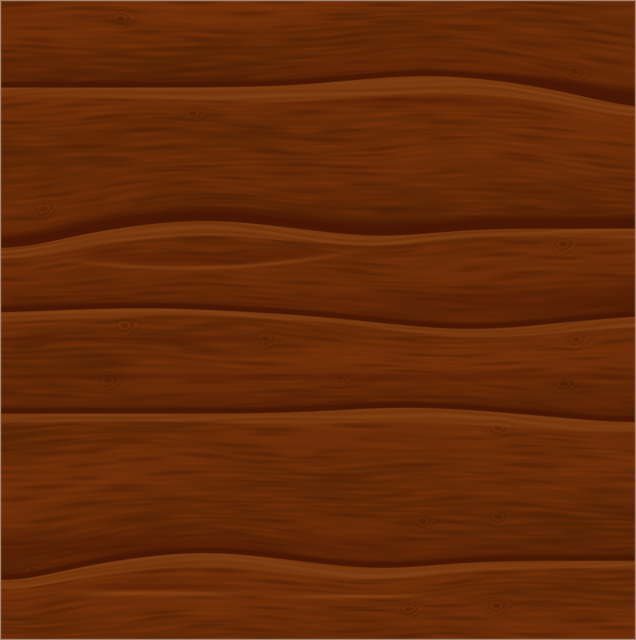
This texture is drawn by a WebGL 2 fragment shader. Its source:

```glsl
#version 300 es
precision highp float;
// Six stacked wooden planks with wavy seams, a lit upper lip and a shadow below each.
// Grain is layered sines bent along the seams and around knots; stretched
// cellular noise adds flecks and patches, and a thin pale line frames it all.
uniform vec2 u_resolution;
out vec4 fragColor;

float hash(vec2 p) {
    return fract(sin(dot(p, vec2(127.1, 311.7))) * 43758.55);
}

float bump(float x, float centre, float width) {
    float d = (x - centre) / width;
    return exp(-d * d);
}

// Distance to the nearest scattered point
float cells(vec2 p) {
    vec2 id = floor(p);
    float nearest = 2.0;
    for (int j = -1; j <= 1; j++)
        for (int i = -1; i <= 1; i++) {
            vec2 c = id + vec2(i, j);
            nearest = min(nearest, length(p - c - vec2(hash(c), hash(c + 41.3))));
        }
    return nearest;
}

// Resting depth of each seam, measured down from the top
float seamBase(int i) {
    return i == 0 ? 0.1355 : i == 1 ? 0.356 : i == 2 ? 0.4895 : i == 3 ? 0.645 : 0.875;
}

float seam(int i, float x) {
    float y = seamBase(i);
    if (i == 0) return y - 0.018 * bump(x, 0.67, 0.17) + 0.031 * bump(x, 1.03, 0.14);
    if (i == 2) return y - 0.009 * bump(x, 0.22, 0.2) + 0.023 * bump(x, 0.74, 0.2);
    if (i == 3) return y - 0.009 * bump(x, 0.64, 0.15) + 0.013 * bump(x, 1.0, 0.15);
    return y + 0.03 * bump(x, 0.0, 0.13) - 0.012 * bump(x, 0.32, 0.13) + 0.011 * bump(x, 0.6, 0.12);
}

// Streak that fades out at both ends of its span
float ridge(vec2 p, float start, float end, float y, float width) {
    float s = (p.x - start) / (end - start);
    return smoothstep(0.0, 0.3, s) * (1.0 - smoothstep(0.6, 1.0, s)) * bump(p.y, y, width);
}

void main() {
    vec2 uv = gl_FragCoord.xy / u_resolution;
    vec2 p = vec2(uv.x, 1.0 - uv.y);
    float px = 1.0 / u_resolution.y;
    // Find the plank and the seams that bound it
    float above = -0.06, below = 1.08, baseTop = -0.06, baseEnd = 1.08, k = 0.0;
    for (int i = 0; i < 5; i++) {
        float s = seam(i, p.x);
        if (p.y > s) {
            above = s;
            baseTop = seamBase(i);
            k = float(i + 1);
        } else if (s < below) {
            below = s;
            baseEnd = seamBase(i);
        }
    }
    float across = (p.y - above) / (below - above);
    float y = mix(baseTop, baseEnd, across);
    // Knots push the grain aside; more of them in the lower planks
    vec2 grid = vec2(p.x / 0.12, y / 0.07), id = floor(grid);
    vec2 spot = 0.35 + 0.3 * vec2(hash(id + 3.1), hash(id + 7.7));
    vec2 off = (grid - id - spot) * vec2(0.12, 0.07);
    float present = step(k > 2.5 ? 0.7 : 0.88, hash(id + 19.0));
    float r = length(off * vec2(0.65, 1.0));
    float knot = present * bump(r, 0.0, 0.012);
    y -= 0.7 * off.y * knot;
    // Fine wavering grain lines over broad light and dark areas
    float g = y + 0.004 * sin(7.0 * p.x + 31.0 * y + k) + 0.002 * sin(19.0 * p.x - 60.0 * y + 2.0 * k);
    float lines = sin(430.0 * g + 3.0 * sin(67.0 * g + 2.0 * p.x))
                + 0.7 * sin(710.0 * g + 2.5 * sin(90.0 * g + 8.0 * p.x));
    float patches = cells(vec2(3.0 * p.x, 15.0 * g) + 5.0 * k);
    float darkFleck = 1.0 - smoothstep(0.05, 0.4, cells(vec2(6.0 * p.x, 75.0 * g) + 9.0));
    float warmFleck = 1.0 - smoothstep(0.05, 0.45, cells(vec2(8.0 * p.x, 95.0 * g) + 60.0));
    float broad = sin(5.0 * p.x + 2.0 * k + 9.0 * y) * sin(29.0 * y + 2.0 * p.x + k);
    float tone = 1.06 - 0.6 * patches - 0.55 * across * across + 0.3 * broad
               + 0.14 * sin(43.0 * g + 3.0 * p.x) + lines * mix(0.05, 0.2, patches);
    vec3 color = mix(vec3(0.355, 0.148, 0.02), vec3(0.435, 0.18, 0.03), tone);
    color = mix(color, vec3(0.31, 0.12, 0.02), 0.5 * darkFleck);
    color = mix(color, vec3(0.5, 0.205, 0.035), 0.4 * warmFleck);
    // Knot rings in a warm halo
    color = mix(color, vec3(0.52, 0.2, 0.03), 0.25 * knot);
    color *= 1.0 - knot * (0.12 + 0.1 * sin(1000.0 * r + 2.0 * sin(150.0 * off.x) + 2.0 * sin(240.0 * off.y)));
    // Raised streaks and dark stains
    float lens = 0.419 - 0.36 * (p.x - 0.29) * (p.x - 0.29);
    float arch = 0.158 + 0.15 * (p.x - 0.62) * (p.x - 0.62);
    float light = ridge(p, 0.05, 0.64, lens, 0.0035) + ridge(p, 0.09, 0.43, 0.927, 0.004)
                + ridge(p, 0.42, 0.7, 0.932, 0.003);
    float shade = ridge(p, 0.07, 0.6, lens - 0.012, 0.009) + ridge(p, 0.37, 0.95, arch, 0.006)
                + ridge(p, 0.08, 0.45, 0.917, 0.007) + ridge(p, -0.3, 0.6, 0.53, 0.004)
                + ridge(p, -0.3, 1.3, 0.588, 0.005) + ridge(p, -1.0, 0.9, 0.855, 0.02)
                + ridge(p, 0.5, 1.3, 0.47, 0.02);
    color = mix(color, vec3(0.32, 0.1, 0.015), 0.45 * min(shade, 1.5));
    color = mix(color, vec3(0.55, 0.27, 0.08), 0.7 * light);
    // Lit lip under the upper seam
    float depth = p.y - above;
    float lip = (k == 1.0 ? 0.022 : k == 3.0 ? 0.013 : 0.018) * (1.0 + 0.3 * sin(6.0 * p.x + 1.9 * k - 3.9));
    float lit = 1.0 - smoothstep(lip - 0.002, lip + 0.003, depth);
    color = mix(color, vec3(0.49, 0.235, 0.06) + 0.015 * lines, 0.85 * lit);
    // Shadow above the lower seam, closing softly over the edge
    float gap = below - p.y;
    float reach = k == 0.0 ? 0.011 + 0.02 * smoothstep(0.7, 1.0, p.x) : k == 1.0 ? 0.024 : 0.011;
    float shadow = max(0.95 * (1.0 - smoothstep(0.4 * reach, 1.2 * reach, gap)), 0.4 * exp(-gap / 0.03));
    shadow = max(shadow, 0.9 * (1.0 - smoothstep(0.0, 0.001 + px, depth)));
    color = mix(color, vec3(0.28, 0.085, 0.01), shadow);
    // Pale frame
    float edge = min(min(uv.x, 1.0 - uv.x), min(uv.y, 1.0 - uv.y));
    float frame = 1.0 - smoothstep(0.002 - 0.5 * px, 0.002 + 0.5 * px, edge);
    fragColor = vec4(mix(color, vec3(0.65, 0.52, 0.44), frame), 1.0);
}
```
